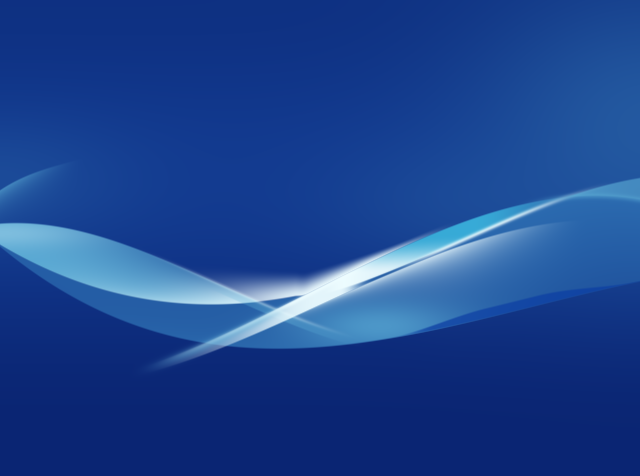
A WebGL 1 fragment shader for this background:

```glsl
precision highp float;
uniform vec2 u_resolution;

const float SOFT = 0.0026;
const vec3 NAVY = vec3(0.04, 0.145, 0.45);
const vec3 ROYAL = vec3(0.07, 0.225, 0.56);
const vec3 STEEL = vec3(0.15, 0.37, 0.64);
const vec3 AZURE = vec3(0.19, 0.46, 0.72);
const vec3 AQUA = vec3(0.36, 0.68, 0.84);
const vec3 CYAN = vec3(0.22, 0.68, 0.85);
const vec3 ICE = vec3(0.93, 0.99, 1.0);

// Cubic curve through four heights spaced evenly from x0 to x1
float curve(float x, float x0, float x1, vec4 h) {
  float u = 3.0 * (x - x0) / (x1 - x0);
  float a = u - 1.0, b = u - 2.0, c = u - 3.0;
  return dot(h, vec4(-a * b * c / 6.0, u * b * c / 2.0, -u * a * c / 2.0, u * a * b / 6.0));
}

float above(float y, float edge) {
  return smoothstep(-SOFT, SOFT, y - edge);
}

float band(float y, float low, float high) {
  return above(y, low) * (1.0 - above(y, high));
}

float span(float x, float inStart, float inEnd, float outStart, float outEnd) {
  return smoothstep(inStart, inEnd, x) * (1.0 - smoothstep(outStart, outEnd, x));
}

float streak(float y, float center, float width) {
  float d = (y - center) / width;
  return exp(-d * d);
}

float blob(vec2 p, vec2 center, vec2 size) {
  vec2 d = (p - center) / size;
  return exp(-dot(d, d));
}

vec3 backdrop(vec2 p) {
  vec3 color = mix(NAVY, ROYAL, smoothstep(0.1, 0.62, p.y));
  color = mix(color, vec3(0.055, 0.19, 0.51), smoothstep(0.65, 1.0, p.y));
  color = mix(color, STEEL, 0.85 * blob(p, vec2(1.02, 0.74), vec2(0.28, 0.3)));
  color = mix(color, STEEL, 0.35 * blob(p, vec2(0.72, 0.57), vec2(0.22, 0.13)));
  return mix(color, STEEL, 0.45 * blob(p, vec2(0.0, 0.62), vec2(0.2, 0.13)));
}

void main() {
  vec2 p = gl_FragCoord.xy / u_resolution;
  float x = p.x, y = p.y;

  // Shared edges of the ribbons
  float keel = curve(x, 0.0, 1.0, vec4(0.482, 0.277, 0.304, 0.409));
  float lobeTop = curve(x, 0.0, 0.573, vec4(0.53, 0.488, 0.379, 0.286));
  float lobeBase = curve(x, 0.0, 0.473, vec4(0.486, 0.393, 0.361, 0.381));
  float crest = curve(x, 0.221, 0.859, vec4(0.228, 0.351, 0.491, 0.581));
  float rise = curve(x, 0.521, 1.0, vec4(0.388, 0.47, 0.563, 0.626));
  float fold = curve(x, 0.417, 0.911, vec4(0.309, 0.409, 0.495, 0.537));
  float ridge = mix(lobeBase, crest, smoothstep(0.46, 0.486, x));

  vec3 color = backdrop(p);

  // Wisp at the left
  float wisp = curve(x, 0.0, 0.13, vec4(0.6, 0.631, 0.651, 0.667));
  float wispGlow = above(y, wisp - 0.15) * (1.0 - above(y, wisp)) * exp((y - wisp) / 0.028);
  color = mix(color, AQUA, 0.65 * wispGlow * (1.0 - smoothstep(0.0, 0.135, x)));

  // Broad translucent body, brightest along its lower edge
  float body = band(y, keel, ridge);
  float keelGlow = exp(-max(y - keel, 0.0) / 0.045);
  color = mix(color, AZURE, body * mix(0.62, 0.4, smoothstep(0.72, 1.0, x)));
  color = mix(color, AZURE, body * 0.45 * keelGlow * span(x, 0.05, 0.35, 0.6, 0.9));
  color = mix(color, AQUA, body * 0.7 * blob(p, vec2(0.59, 0.315), vec2(0.13, 0.055)));
  color = mix(color, AZURE, body * 0.5 * exp((y - ridge) / 0.09) * smoothstep(0.65, 0.85, x));

  // Deep blue sliver under the right side
  float sliverTop = keel + 0.02 * span(x, 0.6, 0.76, 0.84, 1.0);
  color = mix(color, vec3(0.05, 0.25, 0.64), 0.8 * band(y, keel, sliverTop) * smoothstep(0.6, 0.68, x));

  // Pale lobe on the left
  float lobe = band(y, lobeBase, lobeTop);
  float lobeDepth = clamp((y - lobeBase) / max(lobeTop - lobeBase, 0.01), 0.0, 1.0);
  color = mix(color, AQUA, lobe * mix(0.95, 0.55, lobeDepth * smoothstep(0.0, 0.3, x)));
  float lobeSheen = exp(-max(y - lobeBase, 0.0) / 0.025) * span(x, 0.03, 0.3, 0.4, 0.47);
  color = mix(color, ICE, lobe * 0.5 * lobeSheen);
  color = mix(color, ICE, 0.25 * lobe * blob(p, vec2(0.0, 0.51), vec2(0.15, 0.03)));

  // White mist above the ridge, thinning to the right
  float mistHeight = mix(0.085, 0.012, smoothstep(0.3, 0.66, x));
  float mist = above(y, ridge) * (1.0 - smoothstep(0.0, mistHeight, y - ridge));
  color = mix(color, ICE, 0.95 * mist * span(x, 0.2, 0.49, 0.56, 0.72));

  // Crossing edge of the lobe
  float crossing = band(y, lobeTop - 0.018, lobeTop) * span(x, 0.3, 0.42, 0.44, 0.575);
  color = mix(color, AQUA, 0.4 * crossing);
  color = mix(color, ICE, 0.35 * streak(y, lobeTop, 0.004) * span(x, 0.2, 0.4, 0.43, 0.56));

  // Bright fold with a glow falling below it
  float foldGlow = (1.0 - above(y, fold)) * exp(min(y - fold, 0.0) / mix(0.008, 0.04, smoothstep(0.5, 0.75, x)));
  color = mix(color, ICE, 0.85 * foldGlow * span(x, 0.42, 0.58, 0.66, 0.92));

  // Main beam and its fading tail
  float tail = band(y, fold, crest) * span(x, 0.22, 0.5, 0.53, 0.59);
  color = mix(color, ICE, 0.95 * tail);
  color = mix(color, ICE, 0.8 * streak(y, crest - 0.003, 0.005) * span(x, 0.24, 0.45, 0.5, 0.66));
  color = mix(color, AQUA, 0.45 * streak(y, crest - 0.006, 0.011) * span(x, 0.2, 0.32, 0.4, 0.46));

  // Upper ribbon turning from white to cyan
  vec3 ribbonTint = mix(ICE, CYAN, smoothstep(0.6, 0.75, x + (y - rise) * 2.0));
  color = mix(color, ribbonTint, 0.95 * band(y, rise, crest) * span(x, 0.5, 0.54, 0.74, 0.9));
  color = mix(color, STEEL, 0.75 * streak(y, 0.5 * (rise + fold), 0.003) * span(x, 0.54, 0.6, 0.66, 0.72));
  color = mix(color, ICE, 0.8 * streak(y, rise, 0.005) * span(x, 0.6, 0.7, 0.78, 0.97));

  // Right end beyond the crossing
  float wing = band(y, crest, rise) * smoothstep(0.84, 0.88, x);
  color = mix(color, AQUA, wing * mix(0.8, 0.6, smoothstep(0.86, 1.0, x)));
  color = mix(color, AQUA, 0.4 * streak(y, crest, 0.006) * smoothstep(0.8, 0.9, x));

  gl_FragColor = vec4(color, 1.0);
}
```
